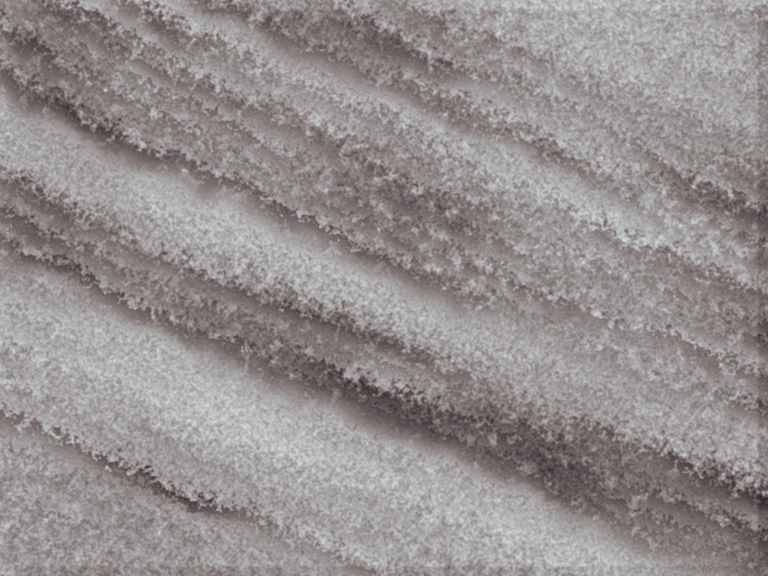
Reproduce this texture procedurally as a Shadertoy shader.

```glsl
// Grainy pale stone slab crossed by slanting, crumbly mauve-brown veins.

const vec3 DARK  = vec3(0.34, 0.295, 0.30);
const vec3 MAUVE = vec3(0.53, 0.49, 0.49);
const vec3 PALE  = vec3(0.71, 0.712, 0.712);
const float BASE_TONE   = 0.650;
const float DEPTH_GAIN  = 1.3;
const float DEPTH_LIMIT = 0.34;   // soft cap on vein darkness
const float SLOPE_LOW   = 0.38;   // vein slope at the bottom
const float SLOPE_HIGH  = 0.50;   // vein slope at the top
const float GRAIN       = 0.115;
const float FINE_GRAIN  = 0.105;
const float BEVEL_WIDTH = 0.017;

// Each vein: height at the middle column, half width, depth of tone
const int VEIN_COUNT = 14;
const vec3 VEINS[VEIN_COUNT] = vec3[](
    vec3(0.00, 0.012, 0.20), vec3(0.16, 0.070, -0.03),
    vec3(0.275, 0.022, 0.11), vec3(0.31, 0.060, 0.13),
    vec3(0.395, 0.025, 0.13), vec3(0.47, 0.045, -0.03),
    vec3(0.545, 0.024, 0.17), vec3(0.61, 0.022, 0.09),
    vec3(0.67, 0.080, 0.10), vec3(0.72, 0.022, 0.08),
    vec3(0.77, 0.018, 0.08), vec3(0.855, 0.020, 0.17),
    vec3(0.92, 0.050, 0.09), vec3(1.00, 0.022, 0.07));

float hash(ivec2 cell) {
    uvec2 q = uvec2(cell) * uvec2(1597u, 3812u) + uvec2(7919u, 104u);
    uint h = (q.x ^ (q.y * 2741u)) * 277803u;
    h = (h ^ (h >> 15)) * 739391u;
    h = (h ^ (h >> 13)) * 668265u;
    return float((h ^ (h >> 16)) & 65535u) / 65536.0;
}

float cornerSlope(ivec2 cell, vec2 offset) {
    float angle = 6.28318 * hash(cell);
    return dot(vec2(cos(angle), sin(angle)), offset);
}

// Gradient noise, roughly -0.7 to 0.7
float noise(vec2 p) {
    ivec2 i = ivec2(floor(p));
    vec2 f = fract(p);
    vec2 s = f * f * f * (f * (f * 6.0 - 15.0) + 10.0);
    float low = mix(cornerSlope(i, f),
                    cornerSlope(i + ivec2(1, 0), f - vec2(1, 0)), s.x);
    float high = mix(cornerSlope(i + ivec2(0, 1), f - vec2(0, 1)),
                     cornerSlope(i + ivec2(1, 1), f - vec2(1, 1)), s.x);
    return mix(low, high, s.y);
}

// Several octaves, each turned so that no grid shows
float layeredNoise(vec2 p, int octaves) {
    const mat2 TURN = mat2(1.6, 1.2, -1.2, 1.6);
    float sum = 0.0, weight = 1.0;
    for (int i = 0; i < octaves; i++) {
        sum += weight * noise(p);
        p = TURN * p + 19.3;
        weight *= 0.6;
    }
    return sum;
}

// Summed darkness of all veins at height v, fading in and out along x
float veinDepth(float x, float v) {
    float depth = 0.0;
    for (int i = 0; i < VEIN_COUNT; i++) {
        vec3 vein = VEINS[i];
        float d = (v - vein.x) / vein.y;
        float presence = smoothstep(-0.3, 0.3, noise(vec2(x * 2.4, 3.7 * float(i) + 0.4)));
        depth += vein.z * exp(-d * d) * mix(0.4, 1.5, presence);
    }
    return depth * DEPTH_GAIN;
}

// Raised border: light on top and left, dark on right and bottom
float bevel(vec2 p, float aspect) {
    float left = p.x, right = aspect - p.x;
    float bottom = p.y, top = 1.0 - p.y;
    float edge = min(min(left, right), min(bottom, top));
    float shade = edge == top ? 0.045 : edge == left ? 0.01 : edge == right ? -0.07 : -0.05;
    return shade * (1.0 - smoothstep(BEVEL_WIDTH * 0.8, BEVEL_WIDTH * 1.2, edge));
}

void mainImage(out vec4 fragColor, in vec2 fragCoord) {
    vec2 p = fragCoord / iResolution.y;
    float aspect = iResolution.x / iResolution.y;

    // Fanned vein coordinate, its edges dissolved by the grain
    float v = p.y + mix(SLOPE_LOW, SLOPE_HIGH, p.y) * (p.x - 0.5 * aspect);
    vec2 turned = mat2(0.8, 0.6, -0.6, 0.8) * p;
    float grain = noise(turned * 105.0 + 17.0);
    float fineGrain = noise(turned.yx * 185.0 + 71.0);
    float crumb = layeredNoise(turned * 38.0 + 31.0, 3);
    float ragged = v + 0.03 * noise(p * 2.3 + 5.0) + 0.018 * layeredNoise(p * 11.0, 2)
                 + 0.016 * crumb + 0.022 * grain + 0.012 * fineGrain;

    // Veins broken by long streaks and pale crumbs
    float streak = noise(vec2(p.x * 2.2, ragged * 17.0)) + 0.8 * noise(vec2(p.x * 5.0, ragged * 38.0) + 9.0);
    float sliver = smoothstep(0.05, 0.45, noise(vec2(p.x * 9.0, ragged * 55.0) + 43.0));
    float depth = veinDepth(p.x, ragged);
    depth *= max(1.0 + 0.9 * streak + 0.5 * sliver, 0.2);
    depth *= 1.0 - 0.6 * smoothstep(0.1, 0.5, crumb);
    depth = DEPTH_LIMIT * (1.0 - exp(-depth / DEPTH_LIMIT));

    // Mineral body: broad clouds, speckled patches, fine grain and glints
    float cloud = noise(vec2(p.x * 1.4, v * 4.5) + 21.0);
    float patchy = smoothstep(-0.1, 0.35, noise(vec2(p.x * 2.0, v * 6.0) + 57.0));
    patchy = max(patchy, 1.0 - smoothstep(-0.06, 0.0, ragged));
    float tone = BASE_TONE - depth + 0.10 * cloud - 0.06 * streak;
    tone += mix(0.05, 0.11, patchy) * crumb;
    tone += GRAIN * grain + FINE_GRAIN * fineGrain;
    tone += 0.07 * smoothstep(0.4, 0.6, noise(turned * 85.0 + 113.0));

    // Soft falloff toward the corners, then the border
    vec2 centred = p - vec2(0.5 * aspect, 0.5);
    tone -= 0.04 * dot(centred, centred);
    tone += bevel(p, aspect);

    // Tone is the red level; the ramp supplies the hue
    vec3 color = tone < MAUVE.r
        ? mix(DARK, MAUVE, (tone - DARK.r) / (MAUVE.r - DARK.r))
        : mix(MAUVE, PALE, (tone - MAUVE.r) / (PALE.r - MAUVE.r));
    fragColor = vec4(clamp(color, 0.0, 1.0), 1.0);
}
```
